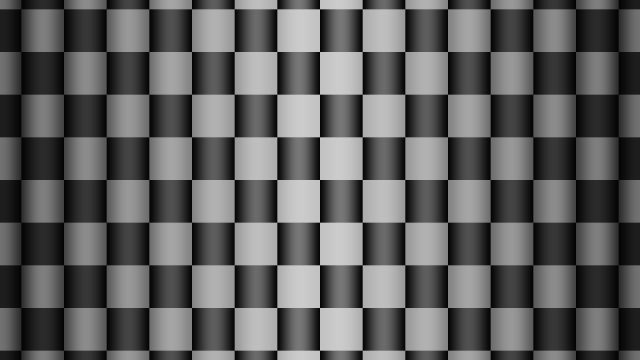
Reproduce this pattern procedurally as a WebGL 2 fragment shader.

```glsl
#version 300 es
precision highp float;
// Checkerboard of rounded vertical bars in grey, lit brightest along the centre.

uniform vec2 u_resolution;
out vec4 fragColor;

const float PI = 3.14159265;
const float CELLS_ACROSS = 15.0;
const float LIGHT_PEAK = 0.82;   // ridge of a light cell at the centre
const float DARK_PEAK = 0.49;    // ridge of a dark cell at the centre
const float DARK_EDGE = 0.015;   // rim of every dark cell
const float FALLOFF = 0.05;      // brightness lost per cell from the centre
const float RIM_DROP = 0.06;     // light rim shading at the centre
const float RIM_GROWTH = 0.033;  // extra rim shading per cell outward
const float RIDGE_POWER = 1.3;   // tightness of the ridge highlight

// Signed distance to the nearest cell border, positive in even cells.
vec2 borderDistance(vec2 p) {
    return 0.5 - abs(mod(p + 0.5, 2.0) - 1.0);
}

void main() {
    // Cell units, with a grid corner at the canvas centre
    float pixel = CELLS_ACROSS / u_resolution.x;
    vec2 p = (gl_FragCoord.xy - 0.5 * u_resolution) * pixel;

    // Smoothed checker mask: 1 on light cells, 0 on dark cells
    vec2 side = clamp(2.0 * borderDistance(p) / pixel, -1.0, 1.0);
    float checker = 0.5 + 0.5 * side.x * side.y;

    // Cylindrical ridge across each column, dimming away from the centre
    float ridge = pow(max(sin(PI * fract(p.x)), 0.0), RIDGE_POWER);
    float outward = abs(p.x);
    float dim = FALLOFF * outward;

    float light = LIGHT_PEAK - dim - (RIM_DROP + RIM_GROWTH * outward) * (1.0 - ridge);
    float dark = mix(DARK_EDGE, max(DARK_PEAK - dim, DARK_EDGE), ridge);

    fragColor = vec4(vec3(mix(dark, light, checker)), 1.0);
}
```
